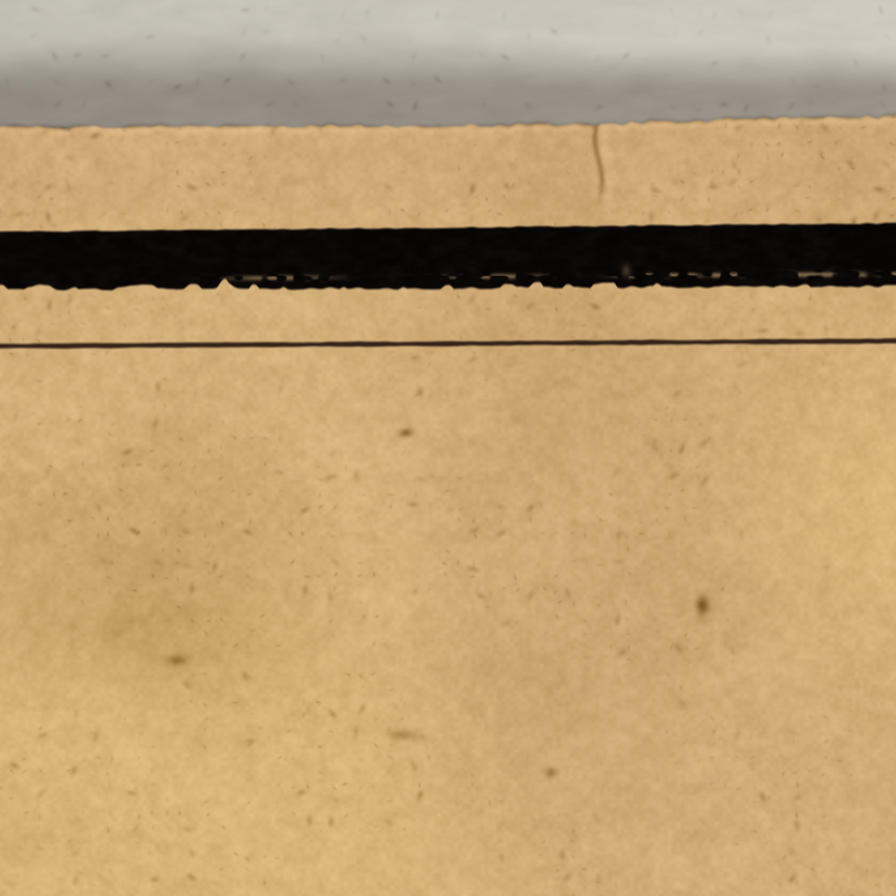
A Shadertoy shader for this texture:

```glsl
#define PAPER vec3(0.815, 0.672, 0.462)
#define PAPER_YELLOW vec3(0.850, 0.710, 0.465)
#define PAPER_PINK vec3(0.800, 0.650, 0.460)
#define BACKDROP_LIGHT vec3(0.785, 0.770, 0.725)
#define BACKDROP_SHADE vec3(0.585, 0.560, 0.525)
#define INK vec3(0.025, 0.012, 0.012)
#define LINE_INK vec3(0.170, 0.105, 0.075)
#define GRAIN 0.075
#define FIBRE_DENSITY 0.45
#define EDGE_SOFT 0.0022

float hash(vec2 p) {
    vec3 q = fract(vec3(p.xyx) * 0.1031);
    q += dot(q, q.yzx + 33.33);
    return fract((q.x + q.y) * q.z);
}

float noise(vec2 p) {
    vec2 i = floor(p), f = fract(p);
    f = f * f * (3.0 - 2.0 * f);
    return mix(mix(hash(i), hash(i + vec2(1, 0)), f.x),
               mix(hash(i + vec2(0, 1)), hash(i + vec2(1, 1)), f.x), f.y);
}

float fbm(vec2 p) {
    float sum = 0.0, amp = 0.5;
    for (int i = 0; i < 4; i++) {
        sum += amp * noise(p);
        p = mat2(1.6, 1.2, -1.2, 1.6) * p + 17.3;
        amp *= 0.5;
    }
    return sum / 0.9375;
}

float blob(vec2 p, vec2 centre, vec2 radius) {
    vec2 d = (p - centre) / radius;
    return exp(-dot(d, d));
}

// Scattered short fibres, one candidate in each grid cell
float fibres(vec2 p, float cells) {
    vec2 g = p * cells, id = floor(g);
    float chance = hash(id + 5.7);
    vec2 d = fract(g) - 0.3 - 0.4 * vec2(hash(id), hash(id + 41.0));
    float a = 6.2832 * hash(id + 73.0);
    d = mat2(cos(a), sin(a), -sin(a), cos(a)) * d;
    float mark = exp(-dot(d * d, vec2(30.0, 100.0)));
    return mark * step(1.0 - FIBRE_DENSITY, chance) * hash(id + 19.0);
}

vec3 backdrop(vec2 p) {
    float wave = 0.035 * (fbm(vec2(p.x * 3.0, p.y * 6.0)) - 0.5);
    float start = mix(0.975, 0.955, p.x);
    float shade = 1.0 - smoothstep(0.890, start, p.y + wave);
    vec3 col = mix(BACKDROP_LIGHT, BACKDROP_SHADE, shade);
    col *= 0.97 + 0.055 * p.x;
    col += 0.05 * (fbm(p * vec2(25.0, 70.0)) - 0.5);
    return col - 0.07 * fibres(p, 38.0);
}

vec3 paper(vec2 p) {
    // Broad yellow and pink stains
    float stain = fbm(p * 5.0 + 3.0);
    vec3 col = mix(PAPER, PAPER_YELLOW, 0.75 * blob(p, vec2(0.22, 0.08), vec2(0.35, 0.28)));
    col = mix(col, PAPER_YELLOW, 0.5 * blob(p, vec2(0.95, 0.42), vec2(0.14, 0.16)));
    col = mix(col, PAPER_PINK, 0.5 * blob(p, vec2(0.68, 0.30), vec2(0.22, 0.32)));
    col = mix(col, PAPER_PINK, 0.6 * smoothstep(0.72, 0.80, p.y));
    col += 0.09 * (stain - 0.5);
    col -= 0.045 * blob(p, vec2(0.18, 0.30), vec2(0.13, 0.09));

    // Fine grain and fibres
    col += GRAIN * (fbm(p * 75.0) - 0.5);
    col += 0.035 * (noise(p * 210.0) - 0.5) * vec3(0.8, 0.9, 1.2);
    float marks = fibres(p, 31.0) + 0.7 * fibres(p + 0.37, 64.0);
    col -= 0.14 * marks * smoothstep(0.30, 0.62, fbm(p * 8.0 + 9.0));

    // Larger specks
    float specks = 1.2 * blob(p, vec2(0.784, 0.324), vec2(0.007, 0.010));
    specks += blob(p, vec2(0.453, 0.517), vec2(0.008, 0.005));
    specks += 0.8 * blob(p, vec2(0.197, 0.263), vec2(0.011, 0.006));
    specks += 0.6 * blob(p, vec2(0.450, 0.180), vec2(0.014, 0.006));
    specks += 0.7 * blob(p, vec2(0.615, 0.138), vec2(0.007, 0.005));
    return col - 0.25 * specks;
}

void mainImage(out vec4 fragColor, in vec2 fragCoord) {
    vec2 p = fragCoord / iResolution.xy;
    float soft = max(EDGE_SOFT, 0.75 / iResolution.y);
    float rough = noise(vec2(p.x * 95.0, 2.0)) - 0.5;

    // Torn sheet edge with a pale lip
    float edgeY = 0.857 + 0.006 * p.x + 0.007 * smoothstep(0.60, 0.95, p.x) + 0.004 * rough;
    float depth = edgeY - p.y;
    vec3 sheet = paper(p);
    sheet += 0.035 * exp(-pow((depth - 0.004) / 0.004, 2.0));
    float creaseX = 0.668 + 0.004 * sin(p.y * 65.0);
    float creaseSpan = smoothstep(0.765, 0.800, p.y);
    sheet -= 0.17 * creaseSpan * exp(-pow((p.x - creaseX) / 0.0035, 2.0));
    sheet += 0.04 * creaseSpan * exp(-pow((p.x - creaseX - 0.010) / 0.006, 2.0));
    vec3 col = mix(backdrop(p), sheet, smoothstep(-soft, soft, depth));
    col -= 0.13 * exp(-pow(depth / 0.003, 2.0)) * noise(vec2(p.x * 55.0, 8.0));

    // Heavy rule with a chipped lower edge
    float top = 0.741 + 0.010 * p.x + 0.0015 * rough;
    float chips = smoothstep(0.62, 0.95, noise(vec2(p.x * 60.0, 6.0)));
    float bottom = 0.676 + 0.005 * p.x + 0.003 * rough + 0.005 * chips;
    bottom += 0.007 * blob(vec2(p.x, 0.0), vec2(0.252, 0.0), vec2(0.009, 1.0));
    float band = smoothstep(-soft, soft, top - p.y) * smoothstep(-soft, soft, p.y - bottom);
    vec3 ink = INK + 0.045 * pow(fbm(p * vec2(70.0, 130.0)), 2.0);

    // Worn flecks along the lower part of the rule
    float wearRow = exp(-pow((p.y - 0.688 - 0.006 * p.x) / 0.0032, 2.0));
    float wearSpan = blob(vec2(p.x, 0.0), vec2(0.31, 0.0), vec2(0.055, 1.0))
        + blob(vec2(p.x, 0.0), vec2(0.55, 0.0), vec2(0.060, 1.0))
        + smoothstep(0.66, 0.72, p.x);
    float wear = wearRow * wearSpan * smoothstep(0.42, 0.80, noise(p * vec2(105.0, 190.0)));
    wear += 0.5 * blob(p, vec2(0.699, 0.698), vec2(0.005, 0.007));
    col = mix(col, mix(ink, PAPER, 0.55 * min(wear, 1.0)), band);

    // Thin rule
    float lineY = 0.6135 + 0.006 * p.x + 0.0006 * rough;
    float halfWidth = 0.0026 + 0.0008 * (noise(vec2(p.x * 40.0, 4.0)) - 0.5);
    float line = 1.0 - smoothstep(-soft, soft, abs(p.y - lineY) - halfWidth);
    col = mix(col, LINE_INK, 0.95 * line);

    fragColor = vec4(clamp(col, 0.0, 1.0), 1.0);
}
```
